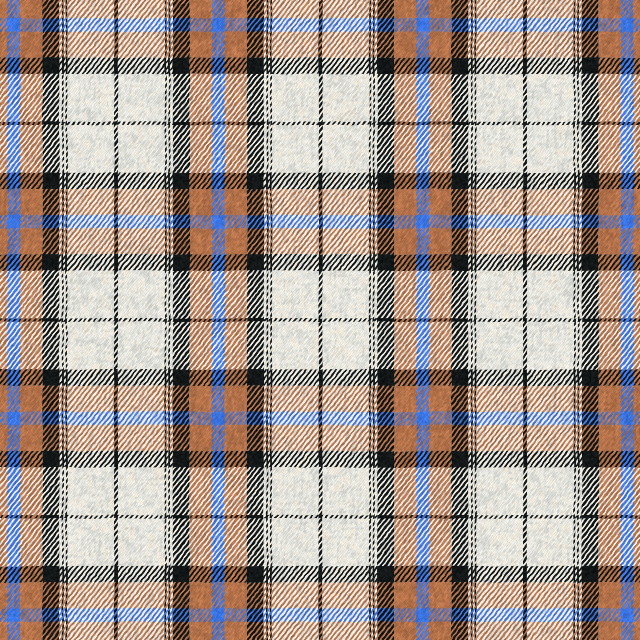
Give the GLSL for this texture, as a WebGL 1 fragment shader.

```glsl
precision highp float;
// Woven plaid: cream ground with tan, blue and charcoal stripes.
// Warp and weft yarns each take a mirrored stripe sequence; a diagonal
// twill decides which yarn is on top, with fibre noise and soft shading.
uniform vec2 u_resolution;

const vec2 SETT = vec2(0.3195, 0.3073);     // size of one plaid repeat
const vec2 BLUE_AXIS = vec2(0.3411, 0.039); // centre of a blue stripe
const vec2 TWILL = vec2(128.0, -100.0);     // diagonal ribs per canvas
const float WARP_SHARE = 0.57;

const vec3 CREAM = vec3(0.93, 0.93, 0.905);
const vec3 BEIGE = vec3(0.84, 0.79, 0.71);
const vec3 TAN = vec3(0.72, 0.455, 0.295);
const vec3 BLUE = vec3(0.24, 0.47, 0.91);
const vec3 CHARCOAL = vec3(0.075, 0.09, 0.09);

float hash(vec2 p) {
  vec3 q = fract(vec3(p.xyx) * 0.1031);
  q += dot(q, q.yzx + 33.33);
  return fract((q.x + q.y) * q.z);
}

float noise(vec2 p) {
  vec2 cell = floor(p);
  vec2 f = fract(p);
  f = f * f * (3.0 - 2.0 * f);
  float low = mix(hash(cell), hash(cell + vec2(1.0, 0.0)), f.x);
  float high = mix(hash(cell + vec2(0.0, 1.0)), hash(cell + 1.0), f.x);
  return mix(low, high, f.y);
}

// Distance to the nearest stripe axis, mirrored within each repeat
float mirrored(float x, float axis, float period) {
  return abs(fract((x - axis) / period + 0.5) - 0.5) * period;
}

// Smooth coverage of the interval from a to b
float band(float d, float a, float b, float soft) {
  return smoothstep(a - soft, a + soft, d) * (1.0 - smoothstep(b - soft, b + soft, d));
}

// Stripes shared by both directions
vec3 stripes(vec3 ground, float d, float blueEdge, vec2 dark, float lineStart, float soft) {
  vec3 color = mix(ground, TAN, band(d, -1.0, dark.x, soft));
  color = mix(color, BLUE, band(d, -1.0, blueEdge, soft));
  color = mix(color, CHARCOAL, band(d, dark.x, dark.y, soft));
  return mix(color, CHARCOAL, band(d, lineStart, 1.0, soft));
}

vec3 warpColor(vec3 ground, float d, float soft) {
  vec3 color = stripes(ground, d, 0.0100, vec2(0.0447, 0.0710), 0.1568, soft);
  // Two fine pinstripes beside each dark stripe
  for (int i = 0; i < 2; i++) {
    float start = 0.0752 + 0.0058 * float(i);
    color = mix(color, CHARCOAL, band(d, start, start + 0.0027, soft));
  }
  return color;
}

vec3 weftColor(vec3 ground, float d, float soft) {
  return stripes(ground, d, 0.0104, vec2(0.0510, 0.0765), 0.1511, soft);
}

void main() {
  float side = min(u_resolution.x, u_resolution.y);
  vec2 uv = gl_FragCoord.xy / side;
  float soft = 0.6 / side;

  // Yarns wander slightly from straight lines
  vec2 wander = vec2(noise(uv * vec2(9.0, 40.0)), noise(uv * vec2(40.0, 9.0) + 70.0));
  vec2 p = uv + (wander - 0.5) * 0.0018;

  // Fibre streaks run along each yarn
  float warpFibre = noise(uv * vec2(250.0, 75.0));
  float weftFibre = noise(uv * vec2(90.0, 230.0) + 31.0);
  vec3 warpGround = mix(CREAM, BEIGE, 0.75 * smoothstep(0.5, 0.95, warpFibre));
  vec3 weftGround = mix(CREAM, BEIGE, 0.45 * smoothstep(0.5, 0.95, weftFibre));

  vec3 warp = warpColor(warpGround, mirrored(p.x, BLUE_AXIS.x, SETT.x), soft);
  vec3 weft = weftColor(weftGround, mirrored(p.y, BLUE_AXIS.y, SETT.y), soft);
  warp *= 0.88 + 0.24 * warpFibre;
  weft *= 0.88 + 0.24 * weftFibre;

  // Twill crossing, filtered by the pixel footprint
  float phase = dot(uv, TWILL) + 0.25 * (noise(uv * 180.0) - 0.5);
  float ridge = abs(fract(phase) - 0.5) * 2.0;
  float blur = clamp(length(TWILL) / side, 0.06, 0.5);
  float weftOnTop = smoothstep(WARP_SHARE - blur, WARP_SHARE + blur, ridge);
  vec3 color = mix(warp, weft, weftOnTop);

  // Shade the seams between ribs and add lint
  float seam = 1.0 - smoothstep(0.0, 0.35, abs(ridge - WARP_SHARE));
  color *= 1.0 - 0.07 * seam;
  color += 0.07 * (noise(uv * 400.0 + 11.0) - 0.5);
  gl_FragColor = vec4(clamp(color, 0.0, 1.0), 1.0);
}
```
